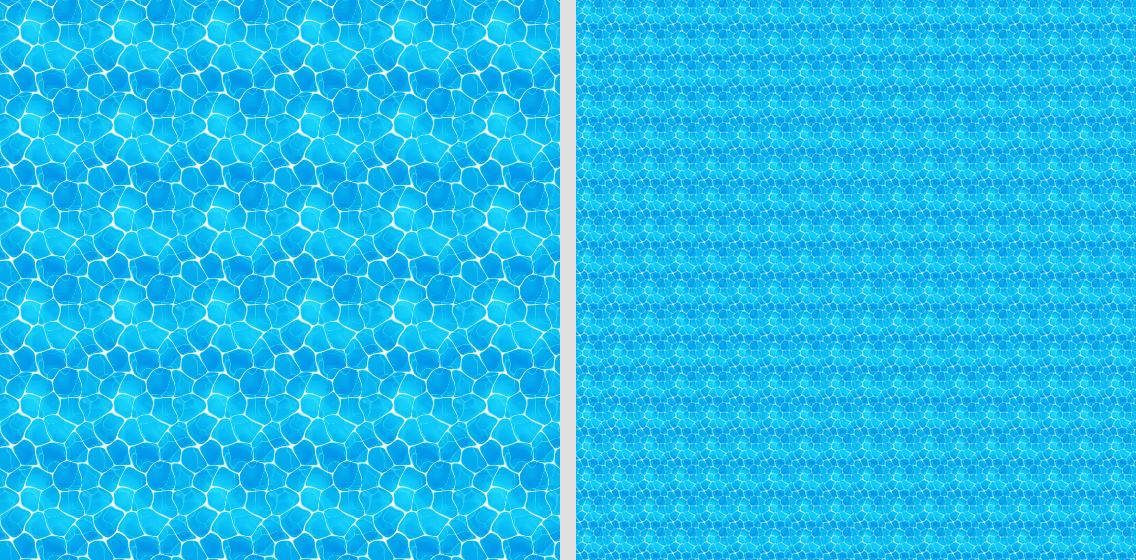
Left: one tile. Right: repeated 3 by 3.
A WebGL 2 fragment shader for this texture:

```glsl
#version 300 es
precision highp float;
// Sunlit pool water: white caustic webs over soft patches of blue, in six by six equal tiles.
// The webs are rounded Voronoi borders bent by wrapping noise; a fainter web and wavy ribbons
// lie beneath, and glows and low-frequency noise set the water tone.
uniform vec2 u_resolution;
out vec4 outColor;

const float TILES = 6.0;
const vec3 DEEP = vec3(0.01, 0.59, 0.91);
const vec3 WATER = vec3(0.01, 0.69, 0.93);
const vec3 BRIGHT = vec3(0.05, 0.78, 0.97);
const vec3 LIGHT = vec3(0.13, 0.86, 0.98);
const vec3 FOAM = vec3(0.92, 1.0, 0.98);

vec2 hash22(vec2 p) {
  vec3 q = fract(p.xyx * vec3(0.1031, 0.1030, 0.0973));
  q += dot(q, q.yzx + 33.33);
  return fract((q.xx + q.yz) * q.zy);
}

// Two-channel value noise that wraps every tile
vec2 noise(vec2 tile, float period, float seed) {
  vec2 p = tile * period;
  vec2 i = floor(p), f = fract(p);
  f = f * f * (3.0 - 2.0 * f);
  vec2 a = mod(i, period) + seed, b = mod(i + 1.0, period) + seed;
  return mix(mix(hash22(a), hash22(vec2(b.x, a.y)), f.x),
             mix(hash22(vec2(a.x, b.y)), hash22(b), f.x), f.y);
}

// Jittered seed point; every other row is shifted by half a cell
vec2 cellSeed(vec2 cell, float period, float seed) {
  float shift = 0.5 * mod(cell.y, 2.0) - 0.25;
  return 0.17 + 0.66 * hash22(mod(cell, period) + seed) + vec2(shift, 0.0);
}

// x: distance to the rounded cell border in cell units, y: random value of the cell
vec2 web(vec2 tile, float period, float seed, float sharpness) {
  vec2 p = tile * period;
  vec2 i = floor(p), f = p - i;
  vec2 nearest = vec2(0.0), nearestCell = vec2(0.0);
  float best = 9.0;
  for (int y = -1; y <= 1; y++)
    for (int x = -1; x <= 1; x++) {
      vec2 c = vec2(x, y);
      vec2 r = c + cellSeed(i + c, period, seed) - f;
      if (dot(r, r) < best) {
        best = dot(r, r);
        nearest = r;
        nearestCell = c;
      }
    }
  // Soft minimum of the border distances fills the corners
  float sum = 0.0001;
  for (int y = -2; y <= 2; y++)
    for (int x = -2; x <= 2; x++) {
      vec2 c = nearestCell + vec2(x, y);
      vec2 r = c + cellSeed(i + c, period, seed) - f;
      vec2 across = r - nearest;
      if (dot(across, across) > 0.0001)
        sum += exp(-sharpness * dot(0.5 * (nearest + r), normalize(across)));
    }
  return vec2(-log(sum) / sharpness, hash22(mod(i + nearestCell, period) + seed + 7.0).x);
}

float stroke(float distanceToLine, float halfWidth, float soft) {
  return 1.0 - smoothstep(halfWidth - soft, halfWidth + soft, distanceToLine);
}

// Round glow that wraps every tile
float glow(vec2 tile, vec2 center, float falloff) {
  vec2 d = fract(tile - center + 0.5) - 0.5;
  return exp(-falloff * dot(d, d));
}

void main() {
  vec2 tile = gl_FragCoord.xy / u_resolution * TILES;
  float soft = 0.6 * 4.0 * TILES / min(u_resolution.x, u_resolution.y);

  // Bend the webs into curves
  vec2 gentle = tile + 0.08 * (noise(tile, 6.0, 11.0) - 0.5);
  vec2 strong = tile + 0.16 * (noise(tile, 7.0, 53.0) - 0.5);
  vec2 top = web(gentle, 4.0, 21.0, 23.0);
  vec2 under = web(strong, 4.0, 83.0, 36.0);
  vec2 variation = smoothstep(0.15, 0.85, noise(tile, 4.0, 37.0));

  // Water tone: broad patches, two glows, slight cell shades and crisp facets
  float tone = 0.25 + 0.2 * noise(tile, 4.0, 5.0).x + 0.18 * noise(strong, 8.0, 71.0).y;
  tone += 0.4 * glow(gentle, vec2(0.36, 0.66), 24.0) + 0.36 * glow(gentle, vec2(0.68, 0.42), 22.0);
  tone += 0.05 * (top.y - 0.5) + 0.14 * (under.y - 0.5);
  tone -= 0.09 * smoothstep(0.55, 0.6, noise(strong, 7.0, 97.0).x);
  vec3 color = mix(DEEP, WATER, smoothstep(0.22, 0.46, tone));
  color = mix(color, BRIGHT, smoothstep(0.46, 0.72, tone));
  color = mix(color, LIGHT, smoothstep(0.7, 0.95, tone));

  // Wavy ribbons and a faint lower web, fading in and out
  float ribbon = stroke(abs(noise(strong, 6.0, 131.0).x - 0.5), 0.016, 1.2 * soft);
  color = mix(color, LIGHT, ribbon * mix(0.65, 0.2, variation.x));
  float faint = stroke(under.x, 0.016, soft) * mix(0.35, 0.85, variation.x);
  color = mix(color, vec3(0.24, 0.89, 0.98), faint);

  // Bright upper web with a narrow halo
  color = mix(color, LIGHT, 0.25 * exp(-20.0 * max(top.x, 0.0)));
  float line = stroke(top.x, mix(0.01, 0.025, variation.y), soft);
  color = mix(color, FOAM, line * mix(0.82, 1.0, variation.y));

  outColor = vec4(color, 1.0);
}
```
